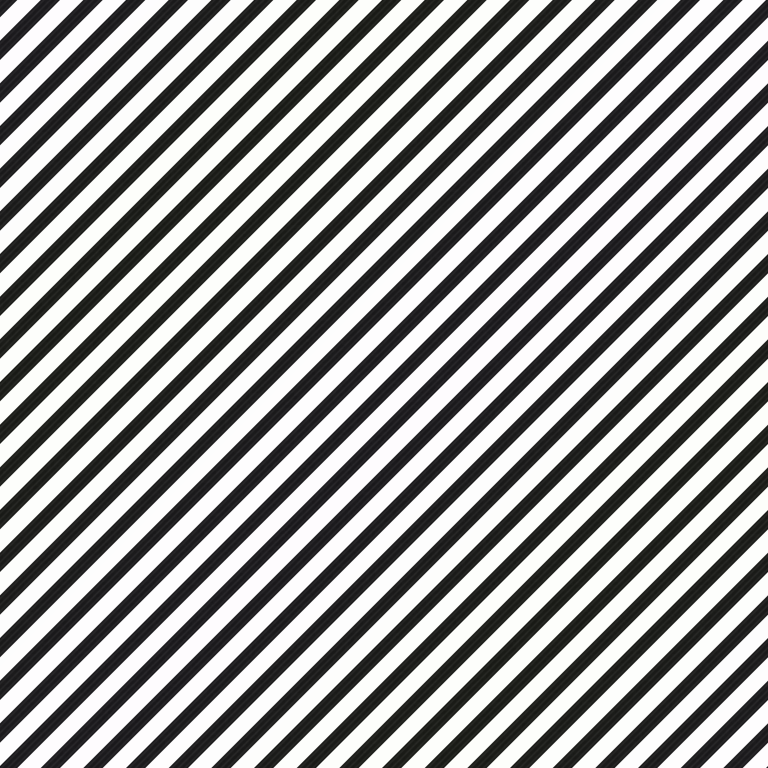
Reproduce this pattern procedurally as a WebGL 1 fragment shader.

```glsl
precision highp float;

uniform vec2 u_resolution;

const float TAU = 6.2831853;
const float REPEATS = 18.0;       // stripes across and down
const float STRIPE_WIDTH = 0.452; // dark share of one period
const float STRIPE_CENTER = 0.18; // position of the stripe in its period
const float EDGE_SOFTNESS = 0.023; // half the edge ramp, in periods
const float STREAKS = 3.0;        // faint lines inside each stripe
const float STREAK_LIFT = 0.05;
const float TINT_PHASE = 0.05;    // where the drift is coolest
const float GRAIN_CELLS = 256.0;
const float GRAIN_AMOUNT = 0.012;
const vec3 PAPER_COOL = vec3(0.995, 0.990, 0.997);
const vec3 PAPER_WARM = vec3(0.992, 0.997, 0.984);
const vec3 INK_COOL = vec3(0.105, 0.100, 0.112);
const vec3 INK_WARM = vec3(0.100, 0.105, 0.088);

float hash(vec2 p) {
  return fract(sin(dot(p, vec2(127.1, 311.7))) * 43758.5453);
}

void main() {
  vec2 uv = gl_FragCoord.xy / u_resolution;
  float diagonal = uv.x - uv.y;

  // Signed distance from the stripe's centre line, in periods
  float offset = fract(diagonal * REPEATS - STRIPE_CENTER + 0.5) - 0.5;
  float halfWidth = 0.5 * STRIPE_WIDTH;
  float pixel = REPEATS / min(u_resolution.x, u_resolution.y);
  float soft = max(EDGE_SOFTNESS, 0.65 * pixel);
  float stripe = 1.0 - smoothstep(-soft, soft, abs(offset) - halfWidth);

  // One slow tint cycle across the tile
  float warmth = 0.5 - 0.5 * cos(TAU * (diagonal - TINT_PHASE));
  vec3 paper = mix(PAPER_COOL, PAPER_WARM, warmth);
  vec3 ink = mix(INK_COOL, INK_WARM, warmth);

  // Fine lengthwise streaks and grain in the ink
  float across = offset / STRIPE_WIDTH;
  float ripple = 0.5 + 0.5 * cos(TAU * STREAKS * across);
  float grain = hash(floor(uv * GRAIN_CELLS)) - 0.5;
  ink += STREAK_LIFT * ripple * ripple + GRAIN_AMOUNT * grain;

  gl_FragColor = vec4(mix(paper, ink, stripe), 1.0);
}
```
